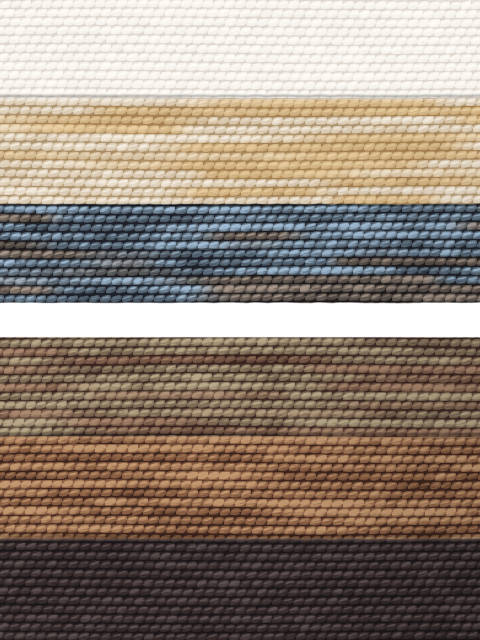
Write a Shadertoy shader that draws this texture.

```glsl
// Six stacked strips of woven cloth, split by a plain white gap.
// Each strip blends three yarn tones; rows of staggered, tilted lens stitches
// give relief, and noise stretched along x gives the dyed streaks and fibres.

float hash(vec2 p) {
    p = fract(p * vec2(0.1031, 0.1137));
    p += dot(p, p.yx + 33.33);
    return fract((p.x + p.y) * p.x * 17.0);
}

float noise(vec2 p) {
    vec2 cell = floor(p), f = fract(p);
    f = f * f * (3.0 - 2.0 * f);
    return mix(mix(hash(cell), hash(cell + vec2(1, 0)), f.x),
               mix(hash(cell + vec2(0, 1)), hash(cell + vec2(1, 1)), f.x), f.y);
}

struct Yarn { vec3 light, body, shade; float streak; };

// Blends toward the next yarn below a horizontal edge.
void layer(inout Yarn yarn, Yarn next, float below) {
    yarn.light = mix(yarn.light, next.light, below);
    yarn.body = mix(yarn.body, next.body, below);
    yarn.shade = mix(yarn.shade, next.shade, below);
    yarn.streak = mix(yarn.streak, next.streak, below);
}

void mainImage(out vec4 fragColor, in vec2 fragCoord) {
    float px = 1.0 / iResolution.y;
    // x runs right, y runs down from the top edge
    vec2 p = vec2(fragCoord.x, iResolution.y - fragCoord.y) * px;
    float wobble = 0.0012 * (noise(vec2(p.x * 60.0, 3.0)) - 0.5);
    float y = p.y + wobble;

    // Strip palettes, from top to bottom
    Yarn yarn = Yarn(vec3(0.97, 0.96, 0.945), vec3(0.935, 0.92, 0.90), vec3(0.85, 0.82, 0.79), 0.15);
    layer(yarn, Yarn(vec3(0.93, 0.90, 0.85), vec3(0.83, 0.77, 0.68), vec3(0.66, 0.56, 0.42), 0.55),
          smoothstep(-px, px, y - 0.154));
    layer(yarn, Yarn(vec3(0.66, 0.71, 0.74), vec3(0.35, 0.38, 0.40), vec3(0.12, 0.12, 0.14), 0.8),
          smoothstep(-px, px, y - 0.319));
    layer(yarn, Yarn(vec3(0.70, 0.64, 0.52), vec3(0.47, 0.40, 0.32), vec3(0.23, 0.16, 0.14), 0.8),
          smoothstep(-px, px, y - 0.500));
    layer(yarn, Yarn(vec3(0.74, 0.58, 0.43), vec3(0.51, 0.35, 0.25), vec3(0.23, 0.14, 0.11), 0.9),
          smoothstep(-px, px, y - 0.682));
    layer(yarn, Yarn(vec3(0.36, 0.31, 0.31), vec3(0.19, 0.15, 0.15), vec3(0.10, 0.08, 0.09), 0.2),
          smoothstep(-px, px, y - 0.842));

    // Weave grid with a slight sag and rows staggered by half a stitch
    float sag = 0.0015 * sin(p.x * 7.0 + p.y * 9.0);
    vec2 grid = vec2(p.x / 0.0168, (p.y + sag) / 0.0139);
    float row = floor(grid.y);
    grid.x += 0.5 * mod(row, 2.0) + 0.25 * noise(vec2(p.x * 9.0, row));
    vec2 stitch = vec2(floor(grid.x), row);
    vec2 q = fract(grid) - 0.5;
    float soft = px / 0.0139;

    // Lens stitch, sloping up to the right
    float slope = q.y + 0.28 * q.x;
    float halfHeight = 0.43 * sqrt(max(0.0, 1.0 - 3.3 * q.x * q.x));
    float lens = smoothstep(-0.10 - soft, 0.10 + soft, halfHeight - abs(slope));
    float groove = smoothstep(0.32, 0.5, abs(q.y));
    float glint = exp(-pow((slope + 0.14) / 0.17, 2.0)) * smoothstep(0.5, 0.2, abs(q.x));

    // Dyed streaks along each yarn, plus fine fibre
    float dye = 0.65 * noise(vec2(p.x * 6.0, row * 7.3))
              + 0.35 * noise(vec2(p.x * 23.0, row * 3.7 + 40.0));
    float fibre = noise(vec2(p.x * 130.0, p.y * 520.0 + p.x * 90.0));
    float twist = hash(stitch + 11.0);

    float tone = 0.12 + 0.44 * lens + 0.28 * glint - 0.20 * groove;
    tone += 0.26 * (fibre - 0.5) + 0.16 * (twist - 0.5);
    tone += yarn.streak * 0.85 * (dye - 0.5);
    vec3 color = mix(yarn.shade, yarn.body, smoothstep(-0.05, 0.45, tone));
    color = mix(color, yarn.light, smoothstep(0.42, 0.95, tone));

    // Stray tints: tan in the beige, brown in the blue, wine in the olive
    float tint = smoothstep(0.52, 0.78, noise(vec2(p.x * 5.0 + 8.0, row * 5.1)));
    float beige = step(0.154, y) * step(y, 0.319);
    float blue = step(0.319, y) * step(y, 0.5);
    float olive = step(0.5, y) * step(y, 0.682);
    color *= mix(vec3(1), vec3(0.95, 0.87, 0.72), tint * beige);
    color *= mix(vec3(1), vec3(0.96, 0.80, 0.70), tint * blue);
    color *= mix(vec3(1), vec3(0.92, 0.80, 0.80), tint * olive);
    color *= mix(vec3(1), vec3(0.92, 1.0, 1.08), (1.0 - tint) * blue);

    // Folded hems: a lit rim under a thin shadow
    for (int i = 0; i < 3; i++) {
        float hem = i == 0 ? 0.154 : i == 1 ? 0.682 : 0.842;
        float d = y - hem;
        color *= 1.0 - 0.22 * exp(-pow((d + 0.004) / 0.0025, 2.0));
        color = mix(color, yarn.light, 0.55 * exp(-pow((d - 0.0015) / 0.0016, 2.0)));
    }
    color *= 1.0 - 0.35 * exp(-pow((y - 0.321) / 0.002, 2.0));

    // Soft light from the upper left
    color *= 1.03 - 0.10 * smoothstep(0.35, 0.75, p.x) * smoothstep(0.1, 0.6, p.y);

    // Plain gap between the two groups
    float gap = smoothstep(-px, px, y - 0.473) * smoothstep(-px, px, 0.527 - p.y);
    color = mix(color, vec3(1), gap);
    fragColor = vec4(clamp(color, 0.0, 1.0), 1.0);
}
```
